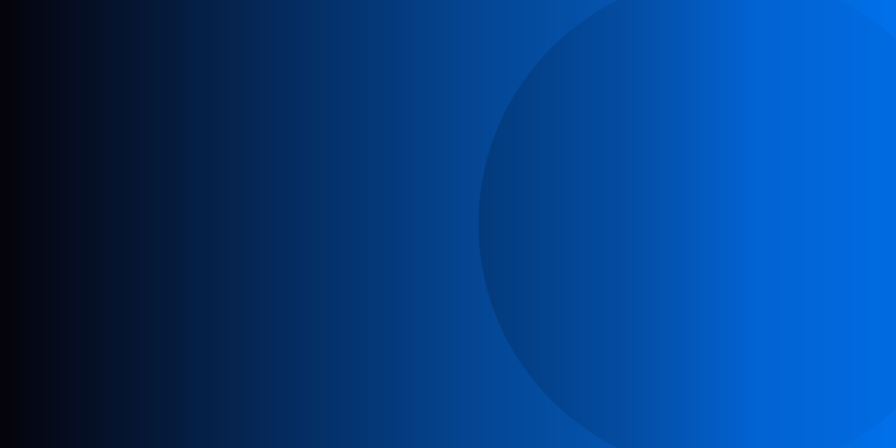
This background is drawn by a Shadertoy shader. Its source:

```glsl
// A near-black to bright blue horizontal gradient with a large, darker disc
// at the right, cropped above, below and at the side. Both fills are piecewise
// linear ramps across the width; a distance function masks the disc.

// Position of x between a and b, clamped to 0..1
float span(float a, float b, float x) {
    return clamp((x - a) / (b - a), 0.0, 1.0);
}

// Backdrop: black, navy, then blue
vec3 backdropRamp(float x) {
    vec3 color = mix(vec3(0.020, 0.012, 0.045), vec3(0.018, 0.175, 0.382), span(0.0, 0.333, x));
    color = mix(color, vec3(0.016, 0.275, 0.580), span(0.333, 0.533, x));
    color = mix(color, vec3(0.014, 0.330, 0.690), span(0.533, 0.700, x));
    return mix(color, vec3(0.000, 0.440, 0.920), span(0.700, 1.0, x));
}

// Disc: starts darker than the backdrop and almost meets it at the right
vec3 discRamp(float x) {
    vec3 color = mix(vec3(0.012, 0.225, 0.480), vec3(0.014, 0.300, 0.635), span(0.533, 0.700, x));
    color = mix(color, vec3(0.008, 0.385, 0.820), span(0.700, 0.840, x));
    return mix(color, vec3(0.000, 0.420, 0.885), span(0.840, 1.0, x));
}

void mainImage(out vec4 fragColor, in vec2 fragCoord) {
    vec2 uv = fragCoord / iResolution.xy;
    float pixel = 1.0 / iResolution.y;

    // Signed distance to the disc, in canvas heights
    vec2 center = vec2(0.8125 * iResolution.x / iResolution.y, 0.5);
    float disc = length(fragCoord * pixel - center) - 0.557;
    float mask = 1.0 - smoothstep(-pixel, pixel, disc);

    fragColor = vec4(mix(backdropRamp(uv.x), discRamp(uv.x), mask), 1.0);
}
```
